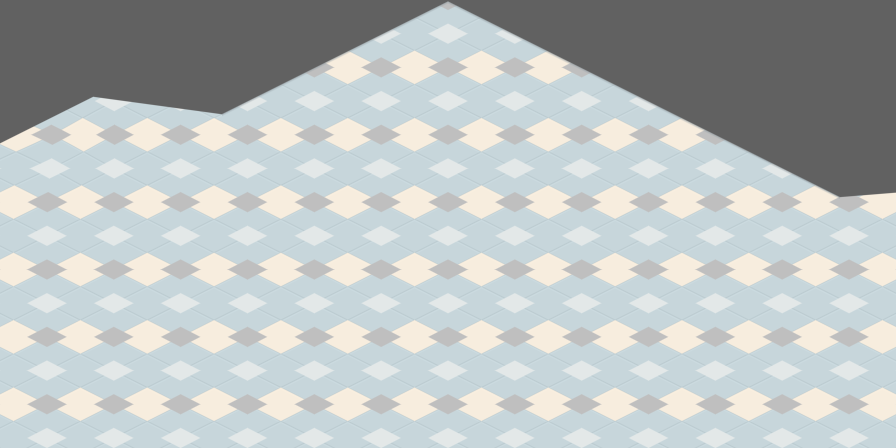
A Shadertoy shader for this pattern:

```glsl
#define PERIOD vec2(0.1492, 0.1504)
#define ORIGIN vec2(1.0, 0.3984)
#define SMALL_HALF vec2(0.295, 0.150)
#define CELL_HALF vec2(0.5, 0.25)
#define SEAM_WIDTH 0.0022
#define SEAM_DEPTH 0.045
#define RIM_WIDTH 0.006

const vec3 BACKDROP = vec3(0.38);
const vec3 BLUE = vec3(0.78, 0.84, 0.86);
const vec3 CREAM = vec3(0.97, 0.93, 0.87);
const vec3 PALE = vec3(0.89, 0.91, 0.91);
const vec3 GREY = vec3(0.75);
const vec3 RIM = vec3(0.58, 0.62, 0.64);

const vec2 RIDGE[6] = vec2[6](
    vec2(-0.2, 0.58), vec2(0.208, 0.784), vec2(0.495, 0.745),
    vec2(1.0, 0.997), vec2(1.875, 0.560), vec2(2.2, 0.586));

// Coverage of a shape from its signed distance
float fill(float d, float aa) {
    return 1.0 - smoothstep(-aa, aa, d);
}

// Signed distance to a rhombus, valid near its edges
float rhombus(vec2 p, vec2 halfSize) {
    p = abs(p);
    return (dot(p, halfSize.yx) - halfSize.x * halfSize.y) / length(halfSize);
}

float segment(vec2 p, vec2 a, vec2 b) {
    vec2 ab = b - a;
    return length(p - a - ab * clamp(dot(p - a, ab) / dot(ab, ab), 0.0, 1.0));
}

// Signed distance to the ridge outline, negative below it
float ridge(vec2 p) {
    float d = 10.0;
    float side = 1.0;
    for (int i = 0; i < 5; i++) {
        vec2 a = RIDGE[i];
        vec2 b = RIDGE[i + 1];
        d = min(d, segment(p, a, b));
        if (p.x >= a.x && p.x < b.x)
            side = sign(p.y - mix(a.y, b.y, (p.x - a.x) / (b.x - a.x)));
    }
    return d * side;
}

// Coverage of the diagonal lattice lines
float seams(vec2 q, float aa) {
    vec2 diagonal = vec2(q.x + 2.0 * q.y, q.x - 2.0 * q.y);
    vec2 d = abs(fract(diagonal + 0.5) - 0.5) * PERIOD.x / sqrt(5.0);
    return fill(min(d.x, d.y) - 0.5 * SEAM_WIDTH, aa);
}

vec3 diamonds(vec2 p, float aa) {
    // Slight slip of the sheet near the left shoulder
    vec2 slip = (p - vec2(0.12, 0.68)) / vec2(0.10, 0.09);
    p.x -= 0.012 * exp(-dot(slip, slip));
    vec2 q = (p - ORIGIN) / PERIOD;

    // Wide cream cells over blue
    vec2 wide = vec2(fract(q.x) - 0.5, fract(q.y + 0.5) - 0.5);
    float creamDist = rhombus(wide, CELL_HALF) * PERIOD.y;
    float cream = fill(creamDist, aa);
    vec3 color = mix(BLUE, CREAM, cream);

    // Embossed seams: a dark line with a light one below
    float relief = SEAM_DEPTH * mix(1.0, 0.4, cream);
    color -= relief * seams(q, aa);
    color += 0.4 * relief * seams(q + vec2(0.0, 0.022), aa);

    // Small lozenges on the lattice crossings, alternating by row
    float row = floor(2.0 * q.y + 0.5);
    vec2 crossing = vec2(fract(q.x + 0.5) - 0.5, q.y - 0.5 * row);
    vec3 lozenge = mod(row, 2.0) < 0.5 ? GREY : PALE;
    float lozengeDist = rhombus(crossing, SMALL_HALF) * PERIOD.y;
    return mix(color, lozenge, fill(lozengeDist, aa));
}

void mainImage(out vec4 fragColor, in vec2 fragCoord) {
    float aa = 0.75 / iResolution.y;
    vec2 p = fragCoord / iResolution.y;
    float d = ridge(p);
    vec3 color = diamonds(p, aa);

    // Worn rim along the main peak
    float onPeak = step(RIDGE[2].x, p.x) * step(p.x, RIDGE[4].x);
    color = mix(color, RIM, 0.6 * onPeak * smoothstep(-RIM_WIDTH, 0.0, d));

    fragColor = vec4(mix(BACKDROP, color, fill(d, aa)), 1.0);
}
```
